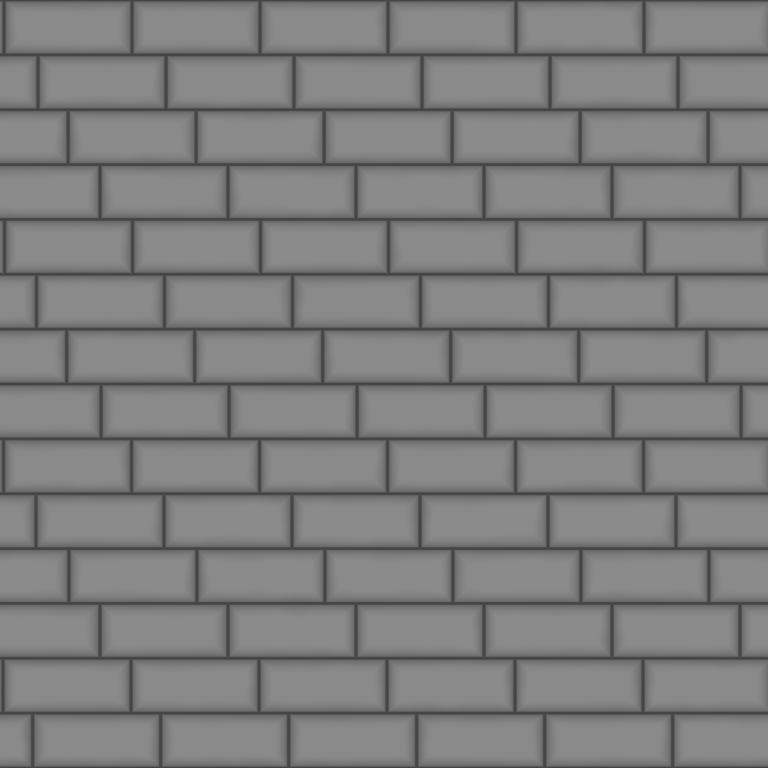
A WebGL 2 fragment shader for this texture:

```glsl
#version 300 es
precision highp float;

uniform vec2 u_resolution;
out vec4 fragColor;

// Layout, in bricks per canvas and fractions of a brick
const vec2 BRICKS = vec2(6.0, 14.0);
const float ROW_SHIFT = 0.25;
const float SHIFT_JITTER = 0.055;

// Profile, in canvas units
const vec2 JOINT_HALF_WIDTH = vec2(0.0036, 0.0030);
const float JOINT_CORE = 0.0006;
const float BEVEL_WIDTH = 0.0195;
const float BEVEL_WEAR = 0.18;
const vec2 WEAR_SCALE = vec2(36.0, 42.0);

// Greys
const float JOINT_GREY = 0.27;
const float EDGE_GREY = 0.375;
const float FACE_GREY = 0.541;
const float MOTTLE = 0.006;

float hash(vec2 p) {
    vec3 q = fract(p.xyx * 0.1031);
    q += dot(q, q.yzx + 33.33);
    return fract((q.x + q.y) * q.z);
}

float valueNoise(vec2 p) {
    vec2 cell = floor(p);
    vec2 f = fract(p);
    f = f * f * (3.0 - 2.0 * f);
    float low = mix(hash(cell), hash(cell + vec2(1.0, 0.0)), f.x);
    float high = mix(hash(cell + vec2(0.0, 1.0)), hash(cell + 1.0), f.x);
    return mix(low, high, f.y);
}

// Distance to the nearest vertical (x) and horizontal (y) joint
vec2 jointDistance(vec2 uv) {
    vec2 grid = vec2(uv.x, 1.0 - uv.y) * BRICKS;
    float row = floor(grid.y);
    grid.x -= row * ROW_SHIFT + SHIFT_JITTER * hash(vec2(row, 7.0));
    return (0.5 - abs(fract(grid) - 0.5)) / BRICKS;
}

void main() {
    vec2 uv = gl_FragCoord.xy / u_resolution;
    vec2 pixel = 1.0 / u_resolution;
    vec2 d = jointDistance(uv);

    // Mitred bevel that rises softly to the flat face
    float wear = valueNoise(uv * WEAR_SCALE) * 2.0 - 1.0;
    float width = BEVEL_WIDTH * (1.0 + BEVEL_WEAR * wear);
    float slope = 1.0 - clamp(min(d.x, d.y) / width, 0.0, 1.0);
    float grey = mix(FACE_GREY, EDGE_GREY, slope * slope);
    grey += MOTTLE * wear * slope;

    // Dark joints with soft edges
    vec2 outer = max(JOINT_HALF_WIDTH, JOINT_CORE + pixel);
    vec2 brick = smoothstep(vec2(JOINT_CORE), outer, d);
    grey = mix(JOINT_GREY, grey, min(brick.x, brick.y));

    fragColor = vec4(vec3(grey), 1.0);
}
```
